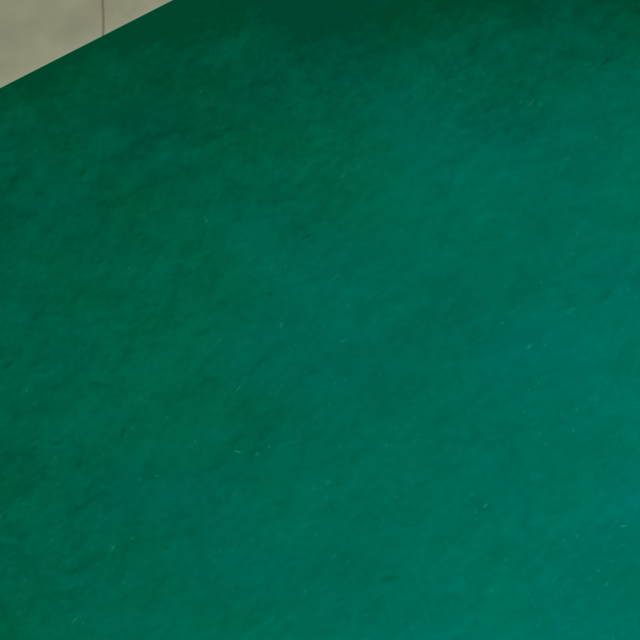
Write a Shadertoy shader that draws this texture.

```glsl
// Worn green floor covering with faint slanted scuffs and a pale tiled corner.

const vec3 DEEP_GREEN = vec3(0.0, 0.265, 0.178);
const vec3 MID_GREEN = vec3(0.0, 0.372, 0.282);
const vec3 BRIGHT_TEAL = vec3(0.0, 0.438, 0.368);
const vec3 HUE_SHIFT = vec3(0.0, -0.008, 0.034);
const vec3 SCUFF_TINT = vec3(0.11, 0.125, 0.115);
const vec3 TILE = vec3(0.54, 0.54, 0.45);
const vec3 TILE_RIM = vec3(0.60, 0.61, 0.52);
const vec3 TILE_JOINT = vec3(0.40, 0.37, 0.29);

const float GRAIN_ANGLE = 0.60;
const float MOTTLE = 0.34;
const float BLOTCH = 0.22;
const float GRAIN = 0.24;
const float RELIEF = 0.30;
const float FINE_GRAIN = 0.13;
const float TOP_SHADE = 0.54;
const float TOP_DEPTH = 0.12;
const float EDGE_HEIGHT = 0.862;
const float EDGE_SLOPE = 0.51;
const float JOINT_X = 0.161;

float hash(vec2 p) {
    return fract(sin(dot(p, vec2(127.1, 311.7))) * 43758.5453);
}

mat2 rotation(float a) {
    float c = cos(a), s = sin(a);
    return mat2(c, -s, s, c);
}

float noise(vec2 p) {
    vec2 i = floor(p), f = fract(p);
    f = f * f * (3.0 - 2.0 * f);
    float low = mix(hash(i), hash(i + vec2(1, 0)), f.x);
    float high = mix(hash(i + vec2(0, 1)), hash(i + vec2(1, 1)), f.x);
    return mix(low, high, f.y);
}

// Layered noise centred on zero
float fbm(vec2 p) {
    float sum = 0.0, amp = 0.5;
    for (int i = 0; i < 4; i++) {
        sum += amp * (noise(p) - 0.5);
        p = rotation(0.5) * p * 2.03 + 17.3;
        amp *= 0.5;
    }
    return sum;
}

// One soft dash per occupied cell; size is half length and half width in cells
float dashes(vec2 p, float cells, float share, vec2 size, float seed) {
    vec2 q = p * cells + seed;
    vec2 id = floor(q);
    vec2 centre = 0.35 + 0.3 * vec2(hash(id + 3.1), hash(id + 7.7));
    vec2 d = rotation((hash(id + 5.3) - 0.5) * 1.1) * (fract(q) - centre);
    d.y += 0.8 * d.x * d.x * (hash(id + 9.2) - 0.5);
    d /= size * vec2(mix(0.4, 1.0, hash(id + 1.9)), 1.0);
    float pick = hash(id + 11.4);
    float strength = mix(0.15, 1.0, pick * pick);
    return step(hash(id + 13.6), share) * strength * exp(-dot(d, d) * 1.5);
}

vec3 floorColour(vec2 uv, float edge) {
    vec2 g = rotation(GRAIN_ANGLE) * uv;

    // Broad light: brighter to the lower right, shaded along the top
    float tone = 0.59 + 0.54 * (uv.x - 0.5) - 0.30 * (uv.y - 0.5);
    tone -= TOP_SHADE * exp((uv.y - 1.0) / TOP_DEPTH) * smoothstep(-0.1, 0.5, uv.x);
    tone -= 0.22 * exp(-abs(edge) / 0.025);

    // Blotches and slanted grain, with edges broken up by a slight warp
    vec2 warped = g + 0.02 * vec2(fbm(uv * 20.0 + 5.0), fbm(uv * 20.0 + 60.0));
    tone += MOTTLE * fbm(warped * vec2(6.0, 9.0));
    tone += BLOTCH * fbm(warped * vec2(17.0, 27.0) + 25.0);
    tone += GRAIN * fbm(warped * vec2(50.0, 75.0) + 40.0);

    // Small wrinkles lit from above, over a fine even grain
    vec2 wrinkle = warped * vec2(26.0, 48.0) + 70.0;
    float patchiness = smoothstep(0.2, 0.8, noise(uv * 9.0 + 11.0));
    tone += RELIEF * mix(0.4, 1.0, patchiness) * (fbm(wrinkle) - fbm(wrinkle + vec2(0.1, 0.3)));
    tone += FINE_GRAIN * (noise(g * vec2(130.0, 170.0)) - 0.5);

    // Soft dark creases and nicks
    tone -= 0.32 * dashes(warped, 6.0, 0.20, vec2(0.24, 0.035), 20.0);
    tone -= 0.28 * dashes(warped, 22.0, 0.12, vec2(0.22, 0.070), 50.0);

    tone = clamp(tone, 0.0, 1.1);
    vec3 colour = mix(DEEP_GREEN, MID_GREEN, min(tone * 2.0, 1.0));
    colour = mix(colour, BRIGHT_TEAL, max(tone * 2.0 - 1.0, 0.0));
    colour += HUE_SHIFT * (1.3 * fbm(uv * 9.0 + 80.0) + 0.4 * (uv.x - 0.5) - 0.05);

    // Pale scuffs, gathered in loose drifts and fewer in the shade
    float scuffs = dashes(warped, 14.0, 0.12, vec2(0.16, 0.030), 90.0);
    scuffs += 0.7 * dashes(warped, 29.0, 0.18, vec2(0.17, 0.070), 130.0);
    scuffs += 0.5 * dashes(warped, 45.0, 0.20, vec2(0.16, 0.100), 170.0);
    scuffs *= smoothstep(0.15, 0.6, noise(uv * 8.0 + 33.0));
    return colour + SCUFF_TINT * scuffs * smoothstep(0.0, 0.5, tone);
}

vec3 tileColour(vec2 uv, float edge) {
    vec3 colour = TILE * (1.0 + 0.16 * fbm(uv * 25.0));
    colour = mix(colour, TILE_RIM, 0.6 * exp(-edge / 0.008));
    float bend = 0.003 * fbm(uv * 30.0);
    float joint = 1.0 - smoothstep(0.0005, 0.0035, abs(uv.x - JOINT_X + bend));
    return mix(colour, TILE_JOINT, 0.65 * joint);
}

void mainImage(out vec4 fragColor, in vec2 fragCoord) {
    vec2 uv = fragCoord / iResolution.xy;

    // Signed distance to the tile border, positive on the tiles
    float edge = (uv.y - EDGE_HEIGHT - EDGE_SLOPE * uv.x) / length(vec2(1.0, EDGE_SLOPE));
    float blur = max(0.0016, 1.0 / iResolution.y);

    vec3 colour = floorColour(uv, edge);
    colour = mix(colour, tileColour(uv, max(edge, 0.0)), smoothstep(-blur, blur, edge));
    fragColor = vec4(clamp(colour, 0.0, 1.0), 1.0);
}
```
